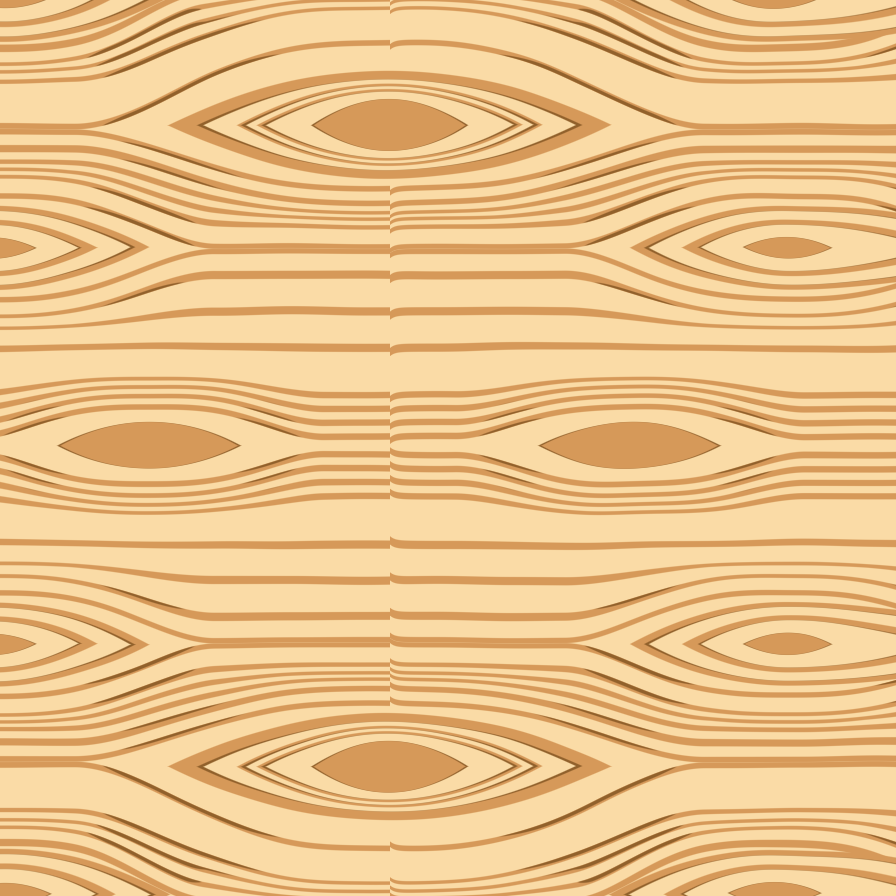
Write a WebGL 2 fragment shader that draws this texture.

```glsl
#version 300 es
precision highp float;
// Flat wood grain, mirrored about a vertical seam and a horizontal axis.
// Bands start as level lines and are pushed apart around four knots per
// quadrant; nested pointed lenses fill the gaps opened by the knots.
uniform vec2 u_resolution;
out vec4 outColor;

const float UNITS = 768.0;            // canvas width in design units
const vec2 MIRROR = vec2(334.0, 386.0);
const vec3 CREAM = vec3(0.98, 0.86, 0.65);
const vec3 WOOD = vec3(0.84, 0.60, 0.35);
const vec3 DARK = vec3(0.57, 0.38, 0.17);
const float MIN_BAND = 3.0;
const float WAVER = 1.6;              // unevenness of the bands
const float NOTCH = 4.0;              // jag of the bands at the seam
const float SHADE_WIDTH = 3.2;

// One component per knot: middle, large eye, side, corner
const vec4 KNOT_X = vec4(206.0, 0.0, 341.0, 330.0);
const vec4 KNOT_Y = vec4(0.0, 271.0, 170.0, 384.0);
const vec4 KNOT_REACH = vec4(150.0, 270.0, 191.0, 170.0);
const vec4 PUSH_UP = vec4(26.0, 72.0, 42.0, 40.0);
const vec4 PUSH_DOWN = vec4(26.0, 48.0, 42.0, 40.0);
const vec4 SPREAD = vec4(2.2, 1.35, 1.35, 1.35);

float edgeSoftness;

float hash(vec2 p) {
  vec3 q = fract(p.xyx * vec3(0.1031, 0.1030, 0.0973));
  q += dot(q, q.yzx + 33.33);
  return fract((q.x + q.y) * q.z);
}

float noise(vec2 p) {
  vec2 i = floor(p), f = fract(p);
  f = f * f * (3.0 - 2.0 * f);
  return mix(mix(hash(i), hash(i + vec2(1, 0)), f.x),
             mix(hash(i + vec2(0, 1)), hash(i + vec2(1, 1)), f.x), f.y);
}

float cover(float dist) {
  return smoothstep(-edgeSoftness, edgeSoftness, dist);
}

// Strength of each knot at x
vec4 knotBells(float x) {
  vec4 t = min(abs(x - KNOT_X) / KNOT_REACH, 1.0);
  t *= sqrt(t);
  return 1.0 - t * t * (3.0 - 2.0 * t);
}

// Height of the grain line resting at the given height
float grainHeight(float rest, vec4 bells) {
  vec4 d = rest - KNOT_Y;
  vec4 push = mix(-PUSH_DOWN, PUSH_UP, step(0.0, d));
  vec4 fall = d / (push * SPREAD);
  vec4 k = max(1.0 - 0.25 * fall * fall, 0.0);
  k *= k;
  return rest + dot(push * bells, k * k);
}

// Evenly spaced bands with dark slivers where they bend
vec3 paintBands(vec3 color, float y, vec4 bells, vec4 ahead,
                float first, float spacing, int count, float width) {
  for (int i = 0; i < count; i++) {
    float rest = first + spacing * float(i);
    float low = grainHeight(rest, bells);
    if (y < low - 4.0) break;
    float high = max(grainHeight(rest + width, bells), low + MIN_BAND);
    if (y > high + 4.0) continue;
    float slope = (grainHeight(rest, ahead) - low) / 4.0;
    float stretch = sqrt(1.0 + slope * slope);
    color = mix(color, WOOD, cover(min(y - low, high - y) / stretch));
    float shade = SHADE_WIDTH * smoothstep(0.18, 0.4, abs(slope))
                * step(0.35, hash(vec2(rest, 7.0)));
    float sliver = cover(min(y - low, low + shade - y) / stretch);
    color = mix(color, DARK, sliver * smoothstep(0.3, 1.2, shade));
  }
  return color;
}

// Pointed lens, positive inside
float lens(vec2 p, vec2 size) {
  float t = p.x / size.x;
  float slope = 2.0 * size.y * t / size.x;
  return (size.y * (1.0 - t * t) - abs(p.y)) / sqrt(1.0 + slope * slope);
}

// Lens with dark points behind its tips
vec3 paintLens(vec3 color, vec2 p, vec2 size, vec3 fill) {
  color = mix(color, DARK, cover(lens(p, size * vec2(1.035, 1.0))));
  return mix(color, fill, cover(lens(p, size)));
}

// Nested lens rings, open toward the outer side
vec3 paintRings(vec3 color, vec2 p, vec2 size, int count, float shrink, float wall) {
  if (abs(p.y) > size.y + 4.0) return color;
  if (p.x > 0.0) p.x *= 0.6;
  for (int i = 0; i < count; i++) {
    float s = 1.0 - shrink * float(i);
    color = mix(color, WOOD, cover(lens(p, size * s)));
    color = paintLens(color, p, size * (s - wall), CREAM);
  }
  return color;
}

vec3 paintSideKnot(vec3 color, vec2 p) {
  color = paintRings(color, p, vec2(135.0, 36.0), 2, 0.33, 0.12);
  return paintLens(color, p, vec2(37.0, 9.0), WOOD);
}

void main() {
  vec2 p = gl_FragCoord.xy / u_resolution * UNITS;
  edgeSoftness = 0.8 * UNITS / min(u_resolution.x, u_resolution.y);
  vec2 q = abs(p - MIRROR);
  q.y += WAVER * (noise(p * vec2(0.016, 0.03)) - 0.5);
  float y = q.y + (p.x > MIRROR.x ? NOTCH * exp(-q.x / 4.0) : 0.0);

  // Grain, from the axis outward; the paired bands fork around knots
  vec4 bells = knotBells(q.x), ahead = knotBells(q.x + 4.0);
  vec3 color = CREAM;
  color = paintBands(color, y, bells, ahead, 5.0, 12.0, 4, 5.5);
  color = paintBands(color, y, bells, ahead, 81.0, 31.0, 3, 7.0);
  color = paintBands(color, y, bells, ahead, 165.0, 5.0, 2, 4.99);
  color = paintBands(color, y, bells, ahead, 194.0, 18.0, 4, 8.0);
  color = paintBands(color, y, bells, ahead, 266.0, 5.0, 2, 4.99);
  color = paintBands(color, y, bells, ahead, 316.0, 20.3, 4, 7.0);

  // Large eye; mirrored so that its rings close at both ends
  vec2 eye = vec2(-q.x, q.y - 275.0);
  color = paintRings(color, eye, vec2(190.0, 46.0), 1, 0.0, 0.16);
  color = paintRings(color, eye, vec2(131.0, 35.0), 2, 0.13, 0.06);
  color = paintLens(color, eye, vec2(65.0, 22.0), WOOD);

  // Middle, side and corner knots
  color = paintLens(color, q - vec2(KNOT_X.x, KNOT_Y.x), vec2(76.0, 20.0), WOOD);
  color = paintSideKnot(color, q - vec2(KNOT_X.z, KNOT_Y.z));
  color = paintSideKnot(color, (q - vec2(KNOT_X.w, KNOT_Y.w)) / 1.05);
  outColor = vec4(color, 1.0);
}
```
